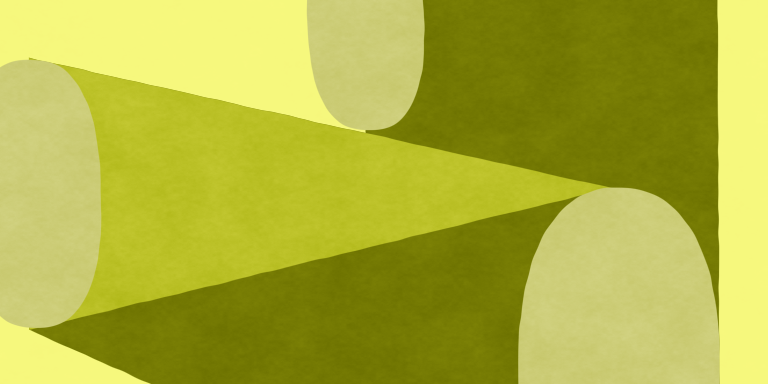
Give the GLSL for this background, as a WebGL 1 fragment shader.

```glsl
precision highp float;
// Flat poster of rounded discs casting a lime beam and olive bands on pale yellow.

uniform vec2 u_resolution;

const vec3 YELLOW = vec3(0.965, 0.972, 0.490);
const vec3 OLIVE = vec3(0.458, 0.478, 0.012);
const vec3 LIME = vec3(0.732, 0.755, 0.150);
const vec3 SAND = vec3(0.800, 0.802, 0.465);

float hash(vec2 p) {
  p = fract(p * vec2(0.1031, 0.1030));
  p += dot(p, p.yx + 33.33);
  return fract((p.x + p.y) * p.x * 7.31);
}

float noise(vec2 p) {
  vec2 cell = floor(p);
  vec2 f = fract(p);
  f = f * f * (3.0 - 2.0 * f);
  float low = mix(hash(cell), hash(cell + vec2(1.0, 0.0)), f.x);
  float high = mix(hash(cell + vec2(0.0, 1.0)), hash(cell + 1.0), f.x);
  return mix(low, high, f.y);
}

// Layered noise centred on zero
float fbm(vec2 p) {
  float sum = 0.0;
  float amp = 0.5;
  for (int i = 0; i < 5; i++) {
    sum += amp * (noise(p) - 0.5);
    p = p * 2.1 + 17.3;
    amp *= 0.6;
  }
  return sum;
}

// Signed distance to the line a-b, positive on its left
float lineSide(vec2 p, vec2 a, vec2 b) {
  vec2 dir = normalize(b - a);
  return dir.x * (p.y - a.y) - dir.y * (p.x - a.x);
}

// Approximate distance to a leaning superellipse, negative inside
float roundedDisc(vec2 p, vec2 center, vec2 radius, float power, float lean) {
  vec2 d = p - center;
  d.x -= lean * d.y;
  vec2 q = max(abs(d) / radius, vec2(0.0001));
  float k = pow(pow(q.x, power) + pow(q.y, power), 1.0 / power);
  vec2 slope = pow(q / k, vec2(power - 1.0)) / radius;
  return (k - 1.0) / length(slope);
}

// Antialiased coverage of a negative-inside distance
float fill(float d, float pixel) {
  return 1.0 - smoothstep(-0.75 * pixel, 0.75 * pixel, d);
}

void main() {
  float pixel = 1.0 / u_resolution.y;
  vec2 p = gl_FragCoord.xy * pixel;

  // Slightly wavering painted edges and brushed pigment
  vec2 e = p + 0.003 * vec2(noise(p * 28.0) - 0.5, noise(p * 28.0 + 40.0) - 0.5);
  float pigment = fbm(p * vec2(9.0, 14.0)) + 0.7 * fbm(p * vec2(75.0, 110.0));

  // Boundaries of the beam and of the lower band
  vec2 tip = vec2(1.594, 0.510);
  float aboveBeam = lineSide(e, vec2(0.156, 0.831), tip);
  float belowBeam = -lineSide(e, vec2(0.130, 0.154), tip);
  float belowBand = -lineSide(e, vec2(0.065, 0.146), vec2(0.391, 0.0));
  float leftCut = 0.075 - e.x;
  float rightCut = e.x - mix(1.873, 1.869, p.y);

  // Olive field: right of the upper disc, or beneath the beam top
  float field = min(0.951 - e.x, aboveBeam);
  field = max(max(field, belowBand), max(leftCut, rightCut));
  float beam = max(max(aboveBeam, belowBeam), leftCut);

  // Three pale end faces
  float discs = roundedDisc(e, vec2(0.086, 0.495), vec2(0.177, 0.349), 2.5, -0.02);
  discs = min(discs, roundedDisc(e, vec2(0.952, 0.948), vec2(0.152, 0.287), 2.5, -0.03));
  discs = min(discs, roundedDisc(e, vec2(1.612, 0.050), vec2(0.262, 0.462), 2.3, 0.0));

  vec3 color = YELLOW + 0.006 * pigment;
  color = mix(color, OLIVE + vec3(0.06, 0.06, 0.02) * pigment, fill(field, pixel));
  color = mix(color, LIME + vec3(0.06, 0.05, 0.08) * pigment, fill(beam, pixel));
  color = mix(color, SAND + vec3(0.04, 0.04, 0.08) * pigment, fill(discs, pixel));
  gl_FragColor = vec4(color, 1.0);
}
```
